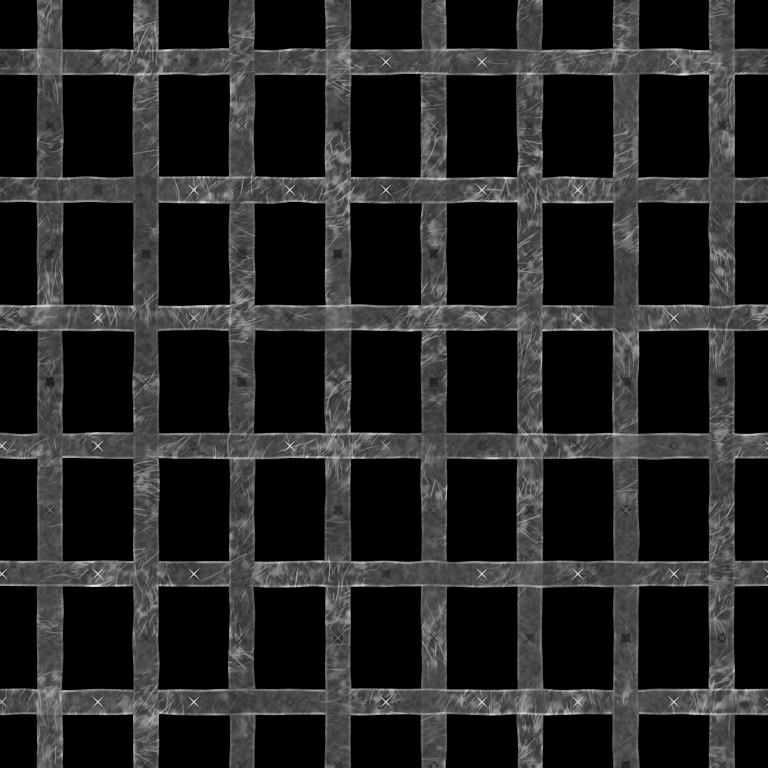
Reproduce this pattern procedurally as a WebGL 2 fragment shader.

```glsl
#version 300 es
precision highp float;
// A lattice of worn dark metal straps over black, with a stud between crossings.
// Straps are distances to repeated centre lines; wear is wrapped value noise plus
// curved scratches scattered over wrapped grids, so the canvas tiles seamlessly.

#define REPEATS vec2(8.0, 6.0)
#define BAR_OFFSET vec2(0.52, 0.516)
#define HALF_WIDTH 0.0168
#define EDGE_WOBBLE 0.0022
#define BASE_GREY 0.255
#define SCRATCH_GREY 0.74
#define SCRATCH_WIDTH 0.0007
#define STROKES 4
#define STUD_SIZE 0.0085

uniform vec2 u_resolution;
out vec4 fragColor;

vec3 hash3(vec2 p) {
  vec3 q = fract(vec3(p.xyx) * vec3(0.1031, 0.1030, 0.0973));
  q += dot(q, q.yxz + 33.33);
  return fract((q.xxy + q.yzz) * q.zyx);
}

// Value noise with n whole cells across the canvas.
float noise(vec2 uv, float n, float seed) {
  vec2 cell = floor(uv * n), f = fract(uv * n);
  f = f * f * (3.0 - 2.0 * f);
  vec2 a = mod(cell, n) + seed, b = mod(cell + 1.0, n) + seed;
  return mix(mix(hash3(a).x, hash3(vec2(b.x, a.y)).x, f.x),
             mix(hash3(vec2(a.x, b.y)).x, hash3(b).x, f.x), f.y);
}

float wearAt(vec2 uv) {
  float cloud = 0.6 * noise(uv, 20.0, 11.0) + 0.4 * noise(uv, 44.0, 37.0);
  return smoothstep(0.32, 0.76, cloud);
}

float coverage(float dist, float px) {
  return clamp(0.5 - dist / px, 0.0, 1.0);
}

// Curved strokes that share a direction locally and gather where wear is high.
float scratches(vec2 uv, float n, float seed, float px) {
  vec2 g = uv * n, home = floor(g);
  float total = 0.0;
  for (int y = -1; y <= 1; y++)
  for (int x = -1; x <= 1; x++) {
    vec2 cell = home + vec2(x, y), wrapped = mod(cell, n);
    vec2 middle = (wrapped + 0.5) / n;
    float wear = 0.12 + 0.88 * wearAt(middle);
    float lean = 0.85 + 2.6 * (noise(middle, 16.0, 71.0) - 0.5);
    for (int k = 0; k < STROKES; k++) {
      vec2 key = wrapped + seed + float(k) * 83.0;
      vec3 place = hash3(key), style = hash3(key + 191.0);
      float angle = lean + 1.3 * (place.z - 0.5);
      vec2 dir = vec2(cos(angle), sin(angle)), v = g - cell - place.xy;
      float along = dot(v, dir);
      float across = dot(v, vec2(-dir.y, dir.x)) + 0.5 * (style.x - 0.5) * along * along;
      float reach = mix(0.2, 0.95, style.y);
      float taper = smoothstep(reach, reach * 0.5, abs(along));
      total += coverage(abs(across) / n - SCRATCH_WIDTH, px) * taper * wear * style.z * style.z;
    }
  }
  return total;
}

// Stud: x = dark square recess, y = cross stroke.
vec2 stud(vec2 d, float px) {
  vec2 a = abs(d);
  float reach = max(a.x, a.y);
  float recess = 1.0 - smoothstep(STUD_SIZE * 0.55, STUD_SIZE * 0.8, reach);
  float arm = abs(a.x - a.y) * 0.707 - 0.0011 * (1.0 - reach / STUD_SIZE);
  return vec2(recess, coverage(arm, px) * smoothstep(STUD_SIZE, STUD_SIZE * 0.6, reach));
}

void main() {
  vec2 uv = gl_FragCoord.xy / u_resolution;
  float px = 1.0 / min(u_resolution.x, u_resolution.y);

  // Distances to the upright (x) and level (y) straps, with uneven edges.
  vec2 p = uv * REPEATS - BAR_OFFSET;
  vec2 crossing = mod(floor(p + 0.5), REPEATS), span = mod(floor(p), REPEATS);
  vec2 fromBar = (fract(p + 0.5) - 0.5) / REPEATS;
  vec2 fromSpan = (fract(p) - 0.5) / REPEATS;
  vec2 wobble = vec2(noise(uv, 30.0, 5.0), noise(uv, 34.0, 19.0)) - 0.5;
  vec2 edge = abs(fromBar + EDGE_WOBBLE * 0.5 * wobble.yx) - HALF_WIDTH + EDGE_WOBBLE * wobble;
  vec2 bar = vec2(coverage(edge.x, px), coverage(edge.y, px));
  float mask = max(bar.x, bar.y);
  if (mask <= 0.0) { fragColor = vec4(0.0, 0.0, 0.0, 1.0); return; }

  // Each piece of strap has its own tint; either strap may lie on top.
  vec3 knot = hash3(crossing + 401.0);
  float tintLevel = hash3(vec2(span.x, crossing.y) + 503.0).x;
  float tintUpright = hash3(vec2(crossing.x, span.y) + 607.0).x;
  float both = bar.x * bar.y;
  float tint = mix(mix(tintLevel, tintUpright, bar.x), knot.x, both);
  float wear = wearAt(uv);
  float grain = noise(uv, 256.0, 43.0) - 0.5, mottle = noise(uv, 110.0, 59.0);
  float grey = BASE_GREY + 0.045 * (tint - 0.4) + 0.08 * grain + 0.05 * (mottle - 0.4);

  // Rubbed patches and scratches.
  float rub = smoothstep(0.4, 0.85, 0.6 * mottle + 0.4 * noise(uv, 190.0, 97.0));
  grey += 0.24 * rub * wear + both * 0.1 * smoothstep(0.6, 1.0, knot.y);
  float marks = scratches(uv, 40.0, 13.0, px) + 0.6 * scratches(uv, 76.0, 29.0, px);
  grey = mix(grey, SCRATCH_GREY, 0.85 * (1.0 - exp(-1.3 * marks)));

  // Broken bright rims, hidden where the other strap lies on top.
  vec2 rim = 1.0 - smoothstep(vec2(0.0), vec2(0.0014 + px), abs(edge + 0.0016));
  vec2 onTop = knot.z > 0.45 ? vec2(1.0, 1.0 - bar.x) : vec2(1.0 - bar.y, 1.0);
  rim *= onTop * vec2(0.12, 0.32) * (0.2 + noise(uv, 64.0, 131.0));
  grey += rim.x + rim.y;

  // Level studs mostly catch the light, upright ones mostly stay dark.
  vec3 levelLook = hash3(vec2(span.x, crossing.y) + 709.0);
  vec3 uprightLook = hash3(vec2(crossing.x, span.y) + 811.0);
  vec2 level = stud(vec2(fromSpan.x, fromBar.y), px);
  vec2 upright = stud(vec2(fromBar.x, fromSpan.y), px);
  grey *= 1.0 - 0.3 * level.x * levelLook.y - 0.5 * upright.x * uprightLook.y;
  grey = mix(grey, mix(0.16, 0.84, smoothstep(0.15, 0.6, levelLook.x)), level.y * 0.9);
  grey = mix(grey, mix(0.13, 0.6, smoothstep(0.6, 1.0, uprightLook.x)), upright.y * 0.7);

  fragColor = vec4(vec3(clamp(grey, 0.0, 0.9) * mask), 1.0);
}
```
